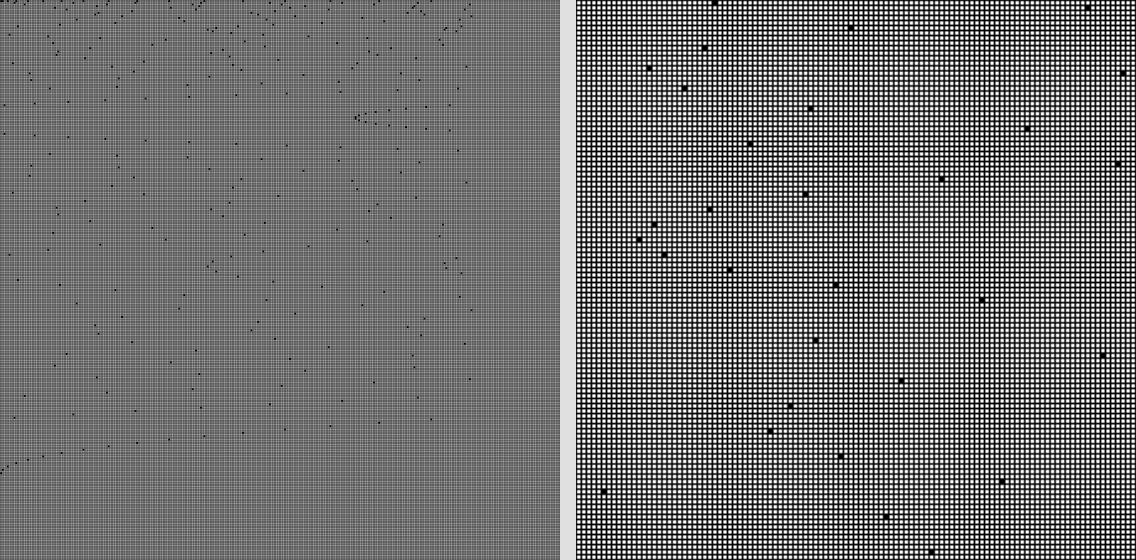
Left: the whole. Right: its middle third, enlarged.
A three.js fragment shader for this pattern:

```glsl
// Fine mesh of white squares on black, 333 1/3 cells across and down.
// Cells are numbered row by row from the top left, 281 to a row, and those whose
// number is a perfect square are black. Edges are softened by exact area coverage.
varying vec2 vUv;

// White length from 0 to x along each axis; a cell is 1/3 line, then 2/3 white.
vec2 whiteLength(vec2 x) {
  return floor(x) * 2.0 / 3.0 + max(fract(x) - 1.0 / 3.0, 0.0);
}

// 1 for a cell (column, row) that is numbered with a perfect square.
float isSquareCell(vec2 cell) {
  float columns = 281.0;
  if (min(cell.x, cell.y) < 0.0 || cell.x >= columns || cell.y > columns) return 0.0;
  float number = cell.y * columns + cell.x;
  float root = floor(sqrt(number) + 0.5);
  return root <= columns && abs(root * root - number) < 0.5 ? 1.0 : 0.0;
}

void main() {
  // Cell coordinates from the top left
  vec2 p = vec2(vUv.x, 1.0 - vUv.y) * 1000.0 / 3.0;

  // Averaged area: wide enough to calm moire, never narrower than a line
  vec2 footprint = max(1.38 * fwidth(p), vec2(1.0 / 3.0));
  vec2 low = p - 0.5 * footprint;
  vec2 high = p + 0.5 * footprint;

  // Mesh of white squares
  vec2 white = (whiteLength(high) - whiteLength(low)) / footprint;
  float light = white.x * white.y;

  // Remove the white of each filled cell under the footprint
  for (int j = -1; j <= 1; j++) {
    for (int i = -1; i <= 1; i++) {
      vec2 cell = floor(p) + vec2(float(i), float(j));
      vec2 overlap = max(min(high, cell + 1.0) - max(low, cell + 1.0 / 3.0), 0.0) / footprint;
      light -= isSquareCell(cell) * overlap.x * overlap.y;
    }
  }

  gl_FragColor = vec4(vec3(clamp(light, 0.0, 1.0)), 1.0);
}
```
